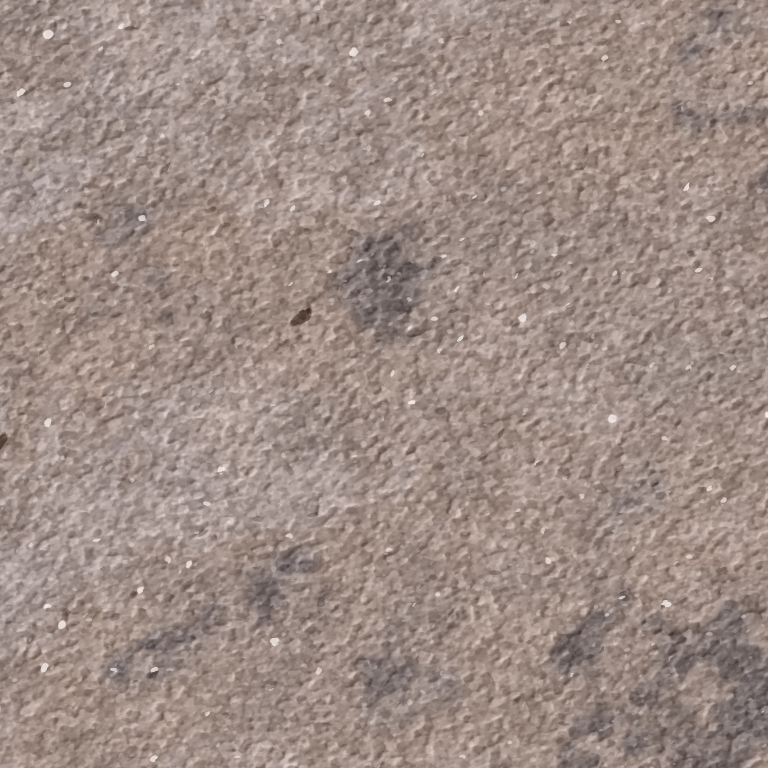
Give the GLSL for this texture, as a Shadertoy shader.

```glsl
// Weathered pinkish-brown stone: fine slanted grain lit as a shallow relief,
// broad mottling with cool dark stains, pale mica flakes and a few brown pits.
// Everything is built from soft cellular noise and scattered ellipses.

#define STONE vec3(0.617, 0.547, 0.515)
#define STAIN vec3(0.46, 0.415, 0.41)
#define BLOOM vec3(0.66, 0.61, 0.605)
#define PIT vec3(0.27, 0.20, 0.16)
#define FLAKE vec3(0.93, 0.89, 0.875)
#define SLANT 0.5
#define STRETCH 1.35
#define GRAIN_SCALE 125.0
#define GRAIN_CONTRAST 0.13
#define RELIEF 0.13
#define MOTTLE 0.055

vec3 hash3(vec2 cell) {
    vec3 a = fract(cell.xyx * vec3(0.1031, 0.1030, 0.0973));
    a += dot(a, a.yxz + 33.33);
    return fract((a.xxy + a.yzz) * a.zyx);
}

mat2 rotation(float angle) {
    float c = cos(angle), s = sin(angle);
    return mat2(c, -s, s, c);
}

// Soft cellular noise: each cell has a random tone, blended by distance.
float cellTone(vec2 p) {
    vec2 cell = floor(p), f = p - cell;
    float tone = 0.0, total = 0.0;
    for (int y = -1; y <= 1; y++)
    for (int x = -1; x <= 1; x++) {
        vec2 o = vec2(x, y);
        vec3 h = hash3(cell + o);
        vec2 d = o + h.xy - f;
        float w = exp(-7.0 * dot(d, d));
        tone += w * (h.z - 0.5);
        total += w;
    }
    return tone / total;
}

// Coverage of randomly placed, slanted ellipses; size is their half length.
float scatter(vec2 p, float density, float chance, float size, float aspect, float soft) {
    vec2 cell = floor(p * density);
    float cover = 0.0;
    for (int y = -1; y <= 1; y++)
    for (int x = -1; x <= 1; x++) {
        vec2 id = cell + vec2(x, y);
        vec3 place = hash3(id + 17.0);
        vec3 look = hash3(id + 71.0);
        vec2 d = rotation((look.x - 0.5) * 1.3) * (p - (id + place.xy) / density);
        float radius = size * mix(0.45, 1.0, look.y * look.y);
        float narrow = mix(1.1, aspect, look.z);
        float dist = length(d * vec2(1.0, narrow)) - radius;
        float shape = 1.0 - smoothstep(-soft, soft, dist);
        cover = max(cover, shape * step(place.z, chance) * mix(0.5, 1.0, look.y));
    }
    return cover;
}

void mainImage(out vec4 fragColor, in vec2 fragCoord) {
    vec2 uv = fragCoord / iResolution.y;
    float soft = max(0.0013, 0.8 / iResolution.y);

    // Axes follow the slant of the bedding
    vec2 p = rotation(SLANT) * uv + 3.0;
    vec2 q = p / vec2(STRETCH, 1.0);

    // Broad mottling, from cloud size down to clusters of grains
    float cloud = cellTone(q * 4.5);
    float ragged = cellTone(q * 14.0 + 9.0);
    float cluster = cellTone(q * 42.0 + 23.0);
    float mottle = cloud * 0.5 + ragged * 0.6 + cluster * 0.7;

    // Fine grain, with the slope of the coarser layer as relief
    vec2 g = q * GRAIN_SCALE;
    float coarse = cellTone(g);
    float slope = coarse - cellTone(g + vec2(0.2, -0.5));
    float fine = cellTone(g * 1.9 + 41.0);
    float grain = GRAIN_CONTRAST * (coarse + 1.1 * fine) + RELIEF * slope;

    // Stains gather to the right, pale bloom to the left
    float side = uv.x - 0.5;
    float patches = cloud + 0.6 * ragged + 0.4 * cluster;
    float stain = smoothstep(0.18, 0.55, -patches + 0.28 * side);
    float bloom = smoothstep(0.12, 0.55, patches - 0.3 * side);
    vec3 color = mix(STONE, STAIN, 0.75 * stain);
    color = mix(color, BLOOM, 0.6 * bloom);
    color += MOTTLE * mottle + grain;
    color += vec3(0.02, 0.0, -0.02) * ragged;

    // Ragged outlines for the scattered marks
    vec2 r = p + 0.003 * vec2(coarse, fine);

    // Thin crevices, then rare brown pits
    float crevice = scatter(r + 5.0, 38.0, 0.13 + 0.25 * stain, 0.008, 3.5, soft * 1.4);
    color = mix(color, color * vec3(0.72, 0.70, 0.69), 0.8 * crevice);
    float pit = scatter(r + 0.004 * cluster + 2.0, 5.0, 0.14, 0.021, 2.8, soft * 2.0);
    color = mix(color, PIT + 0.5 * grain, 0.85 * pit);

    // Many faint specks and fewer bright flakes
    float speck = scatter(r + 8.0, 62.0, 0.2, 0.0042, 1.9, soft);
    float flake = scatter(r + 11.0, 24.0, 0.2, 0.0065, 2.2, soft);
    color = mix(color, FLAKE, 0.42 * speck);
    color = mix(color, FLAKE + 0.3 * grain, 0.95 * flake);

    fragColor = vec4(clamp(color, 0.0, 1.0), 1.0);
}
```
